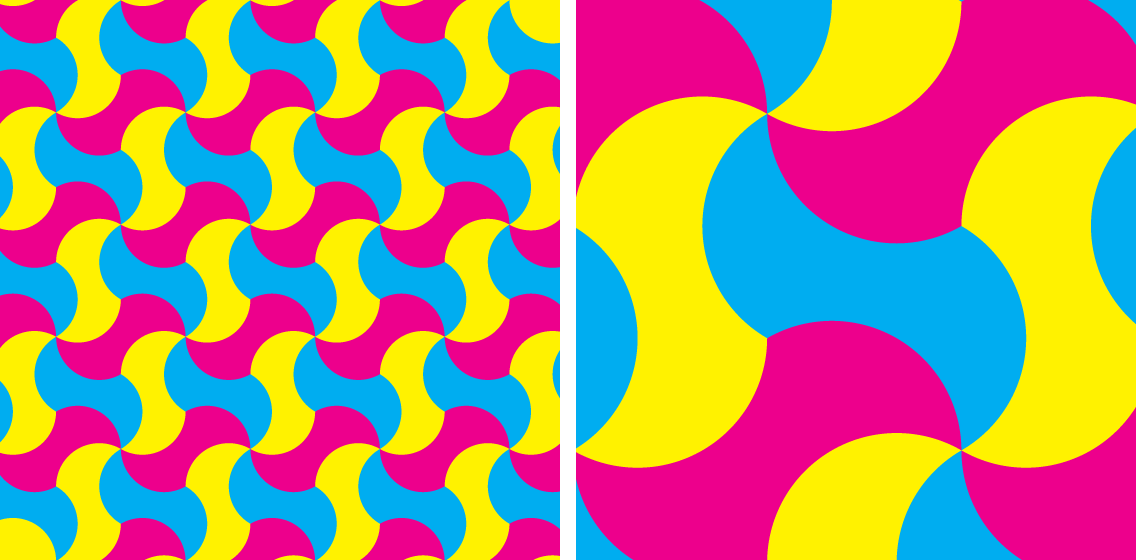
Left, the full canvas; right, a detail of the centre.
Give the GLSL for this pattern, as a three.js fragment shader.

```glsl
// Three-colour tiling of interlocking bone shapes on a triangular lattice.
// Each hexagonal cell is cut into six sectors whose borders are 120 degree arcs;
// twisting the polar angle straightens them, so a sector index gives the colour.

varying vec2 vUv;

const float SPACING = 0.2313;               // distance between lattice points
const vec2 ORIGIN = vec2(0.4471, 0.5989);   // one lattice point
const float SECTOR = 1.0471976;             // sixth of a turn
const float ARC_DIAMETER = 0.6666667;       // in lattice spacings
const float CORNER_REACH = 0.06;            // how near a corner a bone is recoloured
const int SAMPLES = 4;                      // per pixel side

const vec3 YELLOW = vec3(1.0, 0.95, 0.0);
const vec3 MAGENTA = vec3(0.93, 0.0, 0.55);
const vec3 CYAN = vec3(0.0, 0.68, 0.94);

// Nearest point of the unit triangular lattice
vec2 nearestLattice(vec2 p) {
  vec2 box = vec2(1.0, sqrt(3.0));
  vec2 corner = floor(p / box + 0.5) * box;
  vec2 middle = (floor(p / box) + 0.5) * box;
  return distance(p, corner) < distance(p, middle) ? corner : middle;
}

// Index of the curved sector around a lattice point; index 0 points right
float curvedSector(vec2 offset) {
  float bend = SECTOR - asin(min(length(offset) / ARC_DIAMETER, 1.0));
  float angle = atan(offset.y, offset.x + 1e-6) + bend;
  return floor(angle / SECTOR + 0.5);
}

// Opposite sectors of neighbouring cells join into one bone of one colour
vec3 boneColor(float sector, vec2 center) {
  float kind = mod(sector + 6.5, 3.0);
  float cornerDistance = min(length(center), length(center - 1.0));
  vec3 level = cornerDistance < CORNER_REACH ? YELLOW : MAGENTA;
  return kind < 1.0 ? level : (kind < 2.0 ? YELLOW : CYAN);
}

vec3 tiling(vec2 uv) {
  vec2 p = (uv - ORIGIN) / SPACING;
  vec2 cell = nearestLattice(p);
  float sector = curvedSector(p - cell);
  float heading = sector * SECTOR;
  vec2 center = cell + 0.5 * vec2(cos(heading), sin(heading));
  return boneColor(sector, ORIGIN + SPACING * center);
}

void main() {
  // Average a small grid of samples to smooth the edges
  vec2 pixel = fwidth(vUv);
  vec3 color = vec3(0.0);
  for (int y = 0; y < SAMPLES; y++) {
    for (int x = 0; x < SAMPLES; x++) {
      vec2 jitter = (vec2(float(x), float(y)) + 0.5) / float(SAMPLES) - 0.5;
      color += tiling(vUv + jitter * pixel);
    }
  }
  gl_FragColor = vec4(color / float(SAMPLES * SAMPLES), 1.0);
}
```
